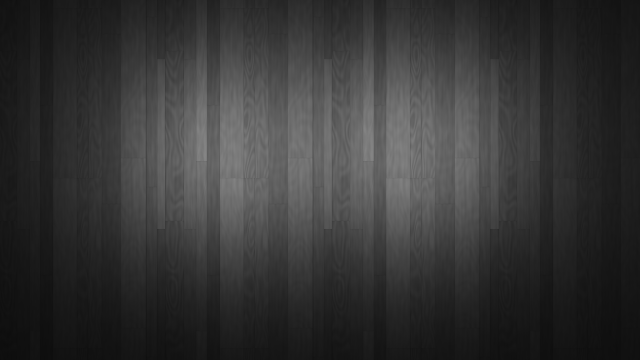
A Shadertoy shader for this texture:

```glsl
#define TILE_WIDTH 0.2604
#define TILE_START 0.2285
#define BOARD_LENGTH 0.2656
#define BOARDS 11
#define TONE_CONTRAST 0.8
#define SEAM_DEPTH 0.13
#define STREAK_DEPTH 0.085
#define RING_DEPTH 0.05
#define AMBIENT 0.05
#define BROAD_LIGHT 0.20
#define SPOT_LIGHT 0.235

// Per board: left edge within the tile, tones below and above the joint,
// joint height in board lengths, strength of the growth rings
const float EDGE[12] = float[12](0.0, 0.065, 0.115, 0.225, 0.30, 0.365, 0.44,
                                 0.585, 0.65, 0.735, 0.85, 1.0);
const float TONE_LOW[11] = float[11](0.94, 1.08, 0.89, 0.98, 1.00, 0.80,
                                     1.04, 0.97, 0.99, 0.88, 1.08);
const float TONE_HIGH[11] = float[11](0.94, 0.84, 0.87, 0.91, 1.12, 0.81,
                                      1.10, 0.94, 0.95, 0.89, 1.06);
const float JOINT[11] = float[11](0.10, 0.35, 0.30, 0.35, 0.95, 1.62,
                                  0.05, 1.05, 1.05, 0.20, 0.93);
const float FIGURE[11] = float[11](0.2, 0.1, 1.0, 0.2, 0.3, 0.1,
                                   0.3, 1.0, 0.8, 0.2, 0.4);

float hash(vec2 p) {
    return fract(sin(dot(p, vec2(127.1, 311.7))) * 43758.55);
}

vec2 gradient(vec2 cell) {
    float angle = 6.2832 * hash(cell);
    return vec2(cos(angle), sin(angle));
}

float gradientNoise(vec2 p) {
    vec2 i = floor(p), f = fract(p);
    vec2 u = f * f * f * (f * (f * 6.0 - 15.0) + 10.0);
    vec2 e = vec2(0.0, 1.0);
    float low = mix(dot(gradient(i), f), dot(gradient(i + e.yx), f - e.yx), u.x);
    float high = mix(dot(gradient(i + e.xy), f - e.xy),
                     dot(gradient(i + e.yy), f - e.yy), u.x);
    return mix(low, high, u.y);
}

// Fine vertical streaks and elongated growth rings
float woodGrain(vec2 p, float across, vec2 board, float figure) {
    float seed = 40.0 * hash(board);
    float streaks = gradientNoise(vec2(p.x * 250.0, p.y * 22.0 + seed))
                  + 0.7 * gradientNoise(vec2(p.x * 140.0 + seed, p.y * 60.0));
    float field = gradientNoise(vec2(across * 1.3 + seed, p.y * 16.0 + seed));
    float rings = sin(22.0 * field + 16.0 * across * across);
    return STREAK_DEPTH * streaks + RING_DEPTH * figure * rings;
}

// Repeating set of boards with staggered joints; p.y runs downwards
float planks(vec2 p, float pixel) {
    float tileX = fract((p.x - TILE_START) / TILE_WIDTH);
    int index = 0;
    for (int i = 1; i < BOARDS; i++) {
        if (tileX >= EDGE[i]) index = i;
    }
    float left = EDGE[index], right = EDGE[index + 1];
    float across = (tileX - left) / (right - left) - 0.5;

    float along = p.y / BOARD_LENGTH - JOINT[index];
    float row = floor(along);
    float tone = mix(TONE_LOW[index], TONE_HIGH[index], mod(row, 2.0));
    tone = mix(0.98, tone, TONE_CONTRAST);
    vec2 board = vec2(float(index), row);
    tone += woodGrain(vec2(tileX * TILE_WIDTH, p.y), across, board, FIGURE[index]);

    // Soft gaps at the sides and ends of the boards, darkest where tiles meet
    float soft = max(1.2 * pixel, 0.002);
    float sideGap = min(tileX - left, right - tileX) * TILE_WIDTH;
    float endGap = (0.5 - abs(fract(along) - 0.5)) * BOARD_LENGTH;
    float sideSeam = 1.0 - smoothstep(0.0, soft, sideGap);
    float endSeam = 1.0 - smoothstep(0.0, soft, endGap);
    float tileSeam = 1.0 - step(0.03, 0.5 - abs(tileX - 0.5));
    float depth = SEAM_DEPTH * (0.2 + 0.7 * hash(vec2(float(index), 3.0)) + tileSeam);
    return tone * (1.0 - depth * sideSeam) * (1.0 - 0.3 * SEAM_DEPTH * endSeam);
}

float glow(vec2 uv, vec2 centre, vec2 radius) {
    vec2 d = (uv - centre) / radius;
    return exp(-dot(d, d));
}

// Two spotlights over a wide, dim pool
float lighting(vec2 uv) {
    float spots = glow(uv, vec2(0.335, 0.575), vec2(0.16, 0.29))
                + glow(uv, vec2(0.655, 0.585), vec2(0.16, 0.29));
    float pool = glow(uv, vec2(0.5, 0.60), vec2(0.46, 0.46));
    return AMBIENT + SPOT_LIGHT * spots + BROAD_LIGHT * pool;
}

void mainImage(out vec4 fragColor, in vec2 fragCoord) {
    vec2 uv = fragCoord / iResolution.xy;
    vec2 p = vec2(fragCoord.x, iResolution.y - fragCoord.y) / iResolution.x;
    float shade = lighting(uv) * planks(p, 1.0 / iResolution.x);
    fragColor = vec4(vec3(clamp(shade, 0.0, 1.0)), 1.0);
}
```
